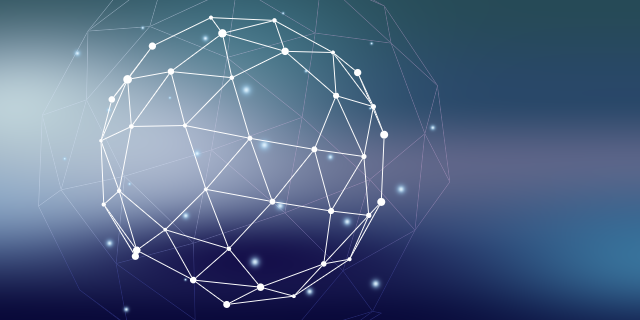
A WebGL 1 fragment shader for this background:

```glsl
precision highp float;
// A white wireframe sphere over a larger, fainter one, on a soft blue gradient.
// Both are snub dodecahedra: twelve twisted pentagons linked by half turns.
// The backdrop is a vertical ramp with blurred elliptical glows blended in.
uniform vec2 u_resolution;

const float STEP = 1.256637;   // a fifth of a turn
const float TWIST = 0.4;       // pentagon twist toward its neighbour
const float RIM = -0.2;        // depth at which the mesh is cut off

float hash(float n) {
  return fract(sin(n * 12.9898) * 43758.5);
}

vec3 glow(vec3 base, vec3 color, vec2 p, vec2 center, vec2 size) {
  vec2 d = (p - center) / size;
  return mix(base, color, exp(-dot(d, d)));
}

float coverage(float d, float pixel) {
  return clamp(0.5 - d / pixel, 0.0, 1.0);
}

// Distance to an edge, or a large value when it lies behind the rim
float edge(vec2 p, vec3 a, vec3 b) {
  if (min(a.z, b.z) < RIM) return 9.0;
  vec2 ab = b.xy - a.xy;
  vec2 ap = p - a.xy;
  float t = clamp(dot(ap, ab) / max(dot(ab, ab), 1e-5), 0.0, 1.0);
  return length(ap - ab * t);
}

vec3 around(vec3 u, vec3 w, float angle) {
  return cos(angle) * u + sin(angle) * w;
}

vec3 corner(vec3 n, vec3 u, vec3 w, float angle) {
  return 0.9189 * n + 0.3946 * around(u, w, angle);
}

vec3 halfTurn(vec3 v, vec3 axis) {
  return 2.0 * dot(v, axis) * axis - v;
}

// Unit sphere mesh: x is the distance to edges, y the distance to nodes
vec2 sphereNet(vec2 p, vec3 pole, vec3 side) {
  vec2 nearest = vec2(9.0);
  if (dot(p, p) > 1.2) return nearest;
  pole = normalize(pole);
  side = normalize(side - pole * dot(side, pole));
  vec3 third = cross(pole, side);
  for (int i = 0; i < 12; i++) {
    float id = float(i);
    float s = id < 6.0 ? 1.0 : -1.0;
    float ring = mod(id, 6.0);
    vec3 n = s * pole;
    vec3 u = s * side;
    if (ring > 0.5) {
      n = s * (0.44721 * pole + 0.89443 * around(side, third, ring * STEP));
      u = (s * pole - 0.44721 * n) * 1.11803;
    }
    if (n.z < -0.62) continue;
    vec3 w = cross(n, u);
    for (int k = 0; k < 5; k++) {
      float angle = float(k) * STEP;
      vec3 axis = 0.85065 * n + 0.52573 * around(u, w, angle);
      vec3 v = corner(n, u, w, angle + TWIST);
      vec3 prev = corner(n, u, w, angle + TWIST - STEP);
      float lines = min(edge(p, v, prev), edge(p, v, halfTurn(v, axis)));
      lines = min(lines, edge(p, v, halfTurn(prev, axis)));
      nearest.x = min(nearest.x, lines);
      if (v.z > RIM) {
        float size = 0.012 + 0.018 * hash(id * 5.0 + float(k) + 3.0);
        nearest.y = min(nearest.y, length(p - v.xy) - size);
      }
    }
  }
  return nearest;
}

vec3 backdrop(vec2 p) {
  vec3 c = mix(vec3(0.03, 0.03, 0.22), vec3(0.19, 0.27, 0.46), smoothstep(0.0, 0.3, p.y));
  c = mix(c, vec3(0.37, 0.39, 0.53), smoothstep(0.2, 0.48, p.y));
  c = mix(c, vec3(0.16, 0.28, 0.41), smoothstep(0.48, 0.7, p.y));
  c = mix(c, vec3(0.15, 0.29, 0.34), smoothstep(0.7, 1.0, p.y));
  c = glow(c, vec3(0.22, 0.45, 0.61), p, vec2(2.05, 0.2), vec2(0.5, 0.2));
  c = glow(c, vec3(0.23, 0.43, 0.50), p, vec2(0.75, 0.83), vec2(0.4, 0.25));
  c = glow(c, vec3(0.45, 0.58, 0.73), p, vec2(0.0, 0.4), vec2(0.65, 0.18));
  c = glow(c, vec3(0.66, 0.70, 0.80), p, vec2(0.48, 0.54), vec2(0.46, 0.24));
  c = glow(c, vec3(0.74, 0.82, 0.85), p, vec2(0.05, 0.66), vec2(0.46, 0.24));
  return glow(c, vec3(0.08, 0.06, 0.29), p, vec2(0.8, 0.18), vec2(0.5, 0.13));
}

void main() {
  float pixel = 1.0 / u_resolution.y;
  vec2 p = gl_FragCoord.xy * pixel;
  vec2 center = vec2(0.758, 0.5);
  vec3 color = backdrop(p);

  // Faint outer mesh, pale on the left and pink on the right
  float outer = 0.654;
  vec2 far = sphereNet((p - center) / outer, vec3(0.614, 0.305, 0.728), vec3(-0.196, -0.829, 0.524));
  vec3 tint = mix(vec3(0.82, 0.87, 0.95), vec3(0.75, 0.62, 0.80), smoothstep(0.4, 1.1, p.x));
  tint = mix(vec3(0.25, 0.28, 0.65), tint, smoothstep(0.1, 0.4, p.y));
  color = mix(color, tint, 0.55 * coverage(far.x * outer - 0.0007, pixel));

  // Scattered light specks with pale blue halos
  for (int i = 0; i < 28; i++) {
    float id = float(i);
    float reach = 0.62 * sqrt((id + 0.5) / 28.0);
    vec2 spot = center + reach * around(vec3(1, 0, 0), vec3(0, 1, 0), id * 2.4 + 0.6).xy;
    float size = 0.004 + 0.013 * pow(hash(id + 0.7), 2.0);
    float d = length(p - spot) / size;
    color = mix(color, vec3(0.62, 0.83, 0.97), 0.75 * exp(-d * d));
    color = mix(color, vec3(0.92, 0.97, 1.0), 0.8 * exp(-4.0 * d * d));
  }

  // Bright inner mesh and its round nodes
  float inner = 0.456;
  vec2 near = sphereNet((p - center) / inner, vec3(0.305, 0.429, 0.850), vec3(0.187, -0.903, 0.387));
  float ink = max(coverage(near.x * inner - 0.0015, pixel), coverage(near.y * inner, pixel));
  gl_FragColor = vec4(mix(color, vec3(1.0), ink), 1.0);
}
```
